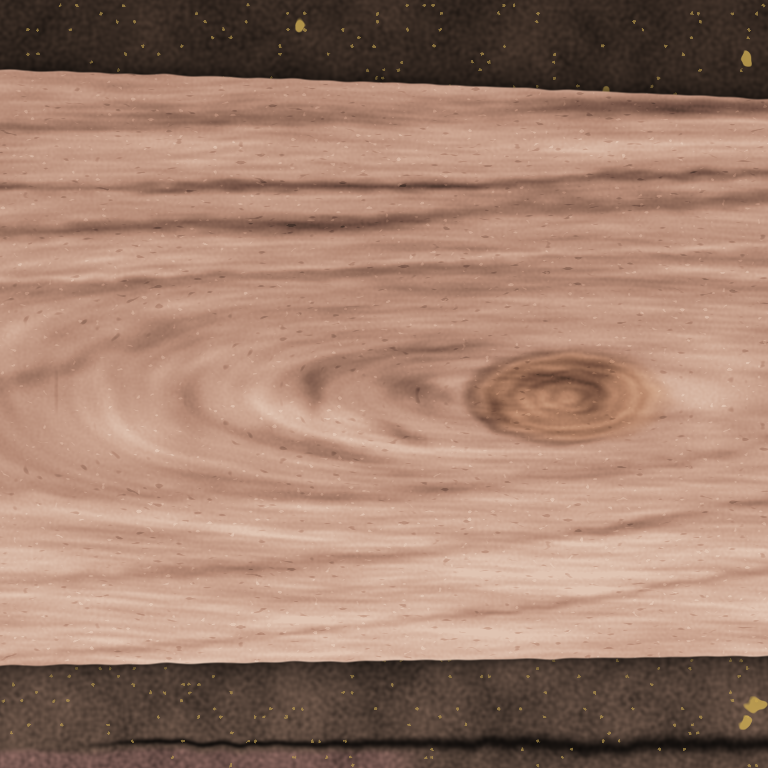
Reproduce this texture procedurally as a Shadertoy shader.

```glsl
// A sawn plank with an almond-shaped knot, lying on a dark gritty stone slab.
// A flow field bends stretched gradient noise around the knot; curved streaks
// and tilted stains set a tone that is looked up in a wood colour ramp.

const vec2 EYE = vec2(.66, .485);  // centre of the grain flow
const vec2 KNOT = vec2(.74, .483);
const vec2 KNOT_SIZE = vec2(.128, .06);
const float BEND = .22;  // how strongly grain wraps the eye
const vec3 GRAIN = vec3(1.5, 1.05, .8);
const vec3 TOP_STONE = vec3(.215, .165, .135);
const vec3 LOW_STONE = vec3(.335, .265, .225);
const vec3 ROSY_STONE = vec3(.43, .32, .295);
const vec3 FLECK = vec3(.78, .65, .32);
const vec3 WOOD[6] = vec3[6](vec3(.25, .18, .15), vec3(.45, .32, .27),
  vec3(.58, .43, .36), vec3(.71, .54, .46), vec3(.8, .65, .57), vec3(.88, .77, .7));

// Streaks, in thousandths: height at left, middle, right; half width
const int COUNT = 10;
const vec4 STREAK[COUNT] = vec4[COUNT](
  vec4(833, 854, 863, 11), vec4(757, 758, 776, 7), vec4(700, 714, 744, 11),
  vec4(622, 645, 660, 10), vec4(500, 610, 622, 14), vec4(240, 277, 349, 9),
  vec4(145, 187, 258, 6), vec4(368, 358, 425, 9), vec4(790, 800, 812, 13),
  vec4(636, 660, 682, 5));
const float STREAK_DARK[COUNT] = float[COUNT](
  1.4, 2.2, 2.2, 1.1, .8, 1.2, 1.2, 1., -.6, -.9);

// Stains, in thousandths: centre, radii; then tilt and darkness
const vec4 STAIN[COUNT] = vec4[COUNT](
  vec4(715, 506, 62, 16), vec4(772, 488, 20, 30), vec4(645, 465, 20, 18),
  vec4(550, 488, 42, 17), vec4(410, 487, 13, 30), vec4(520, 437, 40, 10),
  vec4(420, 415, 120, 13), vec4(450, 527, 170, 30), vec4(245, 475, 24, 50),
  vec4(580, 546, 60, 7));
const vec2 STAIN_LOOK[COUNT] = vec2[COUNT](
  vec2(.15, 2.2), vec2(-.2, 1.9), vec2(-.3, 1.9), vec2(-.3, 2.1), vec2(0, 1.3),
  vec2(-.4, 1.6), vec2(-.22, 1.8), vec2(.17, .9), vec2(.1, .8), vec2(.08, 1.2));

vec2 hash2(vec2 p) {
  vec3 q = fract(p.xyx * vec3(.1031, .103, .0973));
  q += dot(q, q.yzx + 33.33);
  return fract((q.xx + q.yz) * q.zy);
}

float corner(vec2 i, vec2 f, vec2 c) {
  return dot(hash2(i + c + 200.) * 2. - 1., f - c);
}

float noise(vec2 p) {
  vec2 i = floor(p), f = p - i, u = f * f * (3. - 2. * f);
  return mix(mix(corner(i, f, vec2(0)), corner(i, f, vec2(1, 0)), u.x),
    mix(corner(i, f, vec2(0, 1)), corner(i, f, vec2(1)), u.x), u.y);
}

float bell(float x) { return exp(-x * x); }

float stain(vec2 p, vec4 shape, float tilt) {
  float c = cos(tilt), s = sin(tilt);
  shape *= .001;
  return bell(length(mat2(c, -s, s, c) * (p - shape.xy) / shape.zw));
}

// One jittered grain per cell; density is the share of cells filled
float grit(vec2 p, float cells, float density, float size) {
  vec2 g = p * cells, h = hash2(floor(g) + 71.);
  float d = length(fract(g) - .3 - .4 * h.yx) + .25 * noise(g * 4.);
  return step(h.x, density) * (1. - smoothstep(size * .6, size, d));
}

vec3 wood(vec2 p) {
  // Nested almonds near the eye, flat lines far away
  vec2 q = p - EYE;
  float reach = BEND * (q.x < 0. ? q.x : .2 * tanh(q.x / .2));
  float flow = sqrt(q.y * q.y + reach * reach / (1. + q.y * q.y / .026));
  flow += .012 * noise(p * vec2(4, 7));
  float x = p.x, along = x * 3. + p.y * 5.;
  float tone = mix(4.45, 3.4, smoothstep(.18, .52, p.y));
  tone += GRAIN.x * noise(vec2(along * .7, flow * 28.));
  tone += GRAIN.y * noise(vec2(along * 1.6, flow * 75.));
  tone += GRAIN.z * noise(vec2(along * 5., flow * 170.));

  // Long streaks and ragged stains
  vec2 ragged = p + .012 * vec2(noise(p * vec2(35, 60)), .6 * noise(p * vec2(30, 70) + 50.));
  for (int i = 0; i < COUNT; i++) {
    vec4 s = STREAK[i] * .001;
    float k = float(i) * 7.3;
    float y = mix(s.x, s.z, x) + 2. * x * (1. - x) * (2. * s.y - s.x - s.z);
    float d = (ragged.y - y + .01 * noise(vec2(x * 5., k))) / s.w;
    tone -= STREAK_DARK[i] * bell(d) * (.85 + .8 * noise(vec2(x * 4. + k, p.y * 40.)));
    tone -= STAIN_LOOK[i].y * stain(ragged, STAIN[i], STAIN_LOOK[i].x);
  }
  // Pale glows, then two broad shadows
  tone += .85 * stain(ragged, vec4(170, 440, 70, 30), -.2);
  tone += .95 * stain(ragged, vec4(440, 453, 120, 18), -.2);
  tone += .85 * stain(ragged, vec4(940, 520, 70, 60), 0.);
  tone -= .9 * stain(p, vec4(780, 865, 300, 12), -.03);
  tone -= stain(p, vec4(280, 378, 110, 12), -.1);

  // Knot: warm body, rim and fine rings
  float r = length((ragged - KNOT) / KNOT_SIZE);
  float body = 1. - smoothstep(.75, 1.15, r);
  float rim = bell((r - 1.) / .09) * (1. - smoothstep(.7, .84, x));
  tone -= .65 * body + 1.1 * rim - .3 * body * sin(r * 30.);

  // Dark pore dashes and pale flecks
  tone -= .9 * smoothstep(.28, .5, noise(vec2(x * 75., flow * 210.)));
  tone += .7 * smoothstep(.3, .5, noise(p * vec2(130, 190))) + .3 * noise(p * 230.);
  tone = clamp(tone, .15, 4.99);
  int n = int(tone);
  return mix(WOOD[n], WOOD[n + 1], fract(tone)) * (1. - body * vec3(0, .04, .11));
}

vec3 stone(vec2 p) {
  vec3 col = TOP_STONE;
  if (p.y < .5) {
    // Broken ledge with a rosy layer below it
    float h = p.y - .031 - .018 * noise(vec2(p.x * 7., 3)) - .006 * noise(vec2(p.x * 40., 8));
    float rosy = smoothstep(.004, .016, -h) * (1. - smoothstep(.48, .58, p.x));
    float thick = mix(.004, .011, smoothstep(.3, .8, p.x));
    col = mix(LOW_STONE, ROSY_STONE, rosy);
    col *= 1. - .75 * bell(h / thick) * smoothstep(.08, .2, p.x);
  }
  col *= 1. + .4 * noise(p * 9.) + .25 * noise(p * 28.) + .4 * noise(p * 150.);
  col = mix(col, FLECK, .6 * grit(p, 95., .1, .24));
  float blot = length((p - vec2(.983, .082)) / vec2(.014, .01)) + .7 * noise(p * 90.);
  return mix(col, FLECK, .85 * max(grit(p, 22., .06 * p.x, .2), 1. - smoothstep(.7, 1., blot)));
}

void mainImage(out vec4 fragColor, in vec2 fragCoord) {
  vec2 p = fragCoord / iResolution.xy;
  float soft = 1.2 / iResolution.y, rough = .003 * noise(vec2(p.x * 30., 2));
  float top = .909 - .028 * p.x - .01 * p.x * p.x + rough;
  float inside = min(top - p.y, p.y - .133 - .013 * p.x - rough);
  // Contact shadow beside the plank
  vec3 slab = stone(p) * (1. - .45 * exp(-abs(inside) / .014));
  fragColor = vec4(mix(slab, wood(p), smoothstep(-soft, soft, inside)), 1);
}
```
